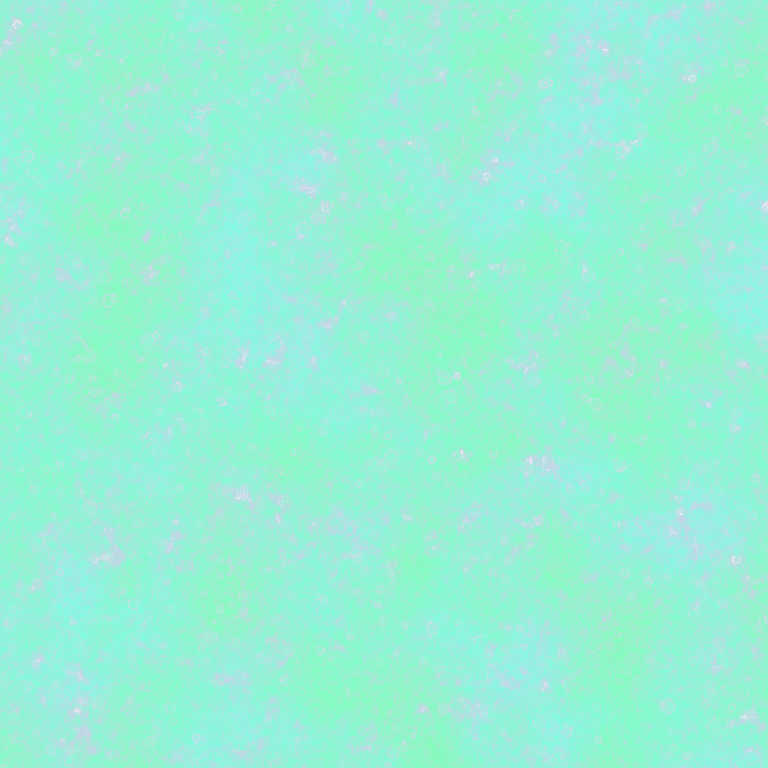
Write a three.js fragment shader that draws this texture.

```glsl
// Mint film with soft green and cyan clouds, ragged lilac stains and fine mottling.
// Layered gradient noise makes the clouds and stains; jittered grids scatter
// thin bubble rings and curved fibres, and noise contours add pale creases.
varying vec2 vUv;

const vec3 GREEN = vec3(0.52, 0.985, 0.74);
const vec3 CYAN = vec3(0.51, 0.98, 0.885);
const vec3 LILAC = vec3(0.79, 0.825, 0.91);
const vec3 PALE_PINK = vec3(0.97, 0.93, 0.95);
const float TAU = 6.28318;

vec2 hash2(vec2 p) {
  vec3 q = fract(p.xyx * vec3(0.1031, 0.1030, 0.0973));
  q += dot(q, q.yzx + 33.33);
  return fract((q.xx + q.yz) * q.zy);
}

float cornerSlope(vec2 cell, vec2 offset) {
  float angle = TAU * hash2(cell).x;
  return dot(vec2(cos(angle), sin(angle)), offset);
}

float gradientNoise(vec2 p) {
  vec2 i = floor(p), f = fract(p), e = vec2(1.0, 0.0);
  vec2 u = f * f * f * (f * (f * 6.0 - 15.0) + 10.0);
  float low = mix(cornerSlope(i, f), cornerSlope(i + e, f - e), u.x);
  float high = mix(cornerSlope(i + e.yx, f - e.yx), cornerSlope(i + 1.0, f - 1.0), u.x);
  return mix(low, high, u.y);
}

float fbm(vec2 p, float roughness) {
  float sum = 0.0, amplitude = 1.0;
  for (int i = 0; i < 4; i++) {
    sum += amplitude * gradientNoise(p);
    p = mat2(1.6, 1.2, -1.2, 1.6) * p + 17.3;
    amplitude *= roughness;
  }
  return sum;
}

// Soft line around zero distance
float stroke(float distance, float width) {
  return 1.0 - smoothstep(0.0, width, abs(distance));
}

// Uneven, partly broken bubble outlines with faint centres
float rings(vec2 uv, float cells, float radius, float width, float seed) {
  vec2 p = uv * cells, home = floor(p);
  float sum = 0.0;
  for (int y = -1; y <= 1; y++) {
    for (int x = -1; x <= 1; x++) {
      vec2 cell = home + vec2(x, y);
      vec2 style = hash2(cell + seed + 71.0);
      vec2 offset = (p - cell - hash2(cell + seed)) / cells;
      float size = radius * mix(0.5, 1.15, style.x);
      float wobble = gradientNoise(offset / size * 1.3 + cell * 3.7);
      float edge = length(offset) - size * (1.0 + 0.45 * wobble);
      float strength = (0.15 + 0.75 * pow(style.y, 3.0)) * (0.8 + wobble);
      float fill = 0.3 * (1.0 - smoothstep(-width, width, edge));
      sum += strength * (stroke(edge, width) + fill);
    }
  }
  return sum;
}

// Short bent hairs that taper towards both ends
float fibres(vec2 uv, float cells, float width, float seed) {
  vec2 p = uv * cells, home = floor(p);
  float sum = 0.0;
  for (int y = -1; y <= 1; y++) {
    for (int x = -1; x <= 1; x++) {
      vec2 cell = home + vec2(x, y);
      vec2 style = hash2(cell + seed + 29.0), shape = hash2(cell + seed + 53.0);
      vec2 offset = p - cell - hash2(cell + seed);
      float c = cos(TAU * style.x), s = sin(TAU * style.x);
      vec2 q = mat2(c, -s, s, c) * offset;
      float kink = 0.1 * gradientNoise(vec2(q.x * 6.0, cell.x + cell.y * 7.3));
      float bend = (shape.x - 0.5) * 1.6 * q.x * q.x + kink;
      float halfLength = mix(0.2, 0.7, shape.y);
      float taper = 1.0 - smoothstep(0.3 * halfLength, halfLength, abs(q.x));
      sum += style.y * style.y * taper * stroke((q.y - bend) / cells, width);
    }
  }
  return sum;
}

void main() {
  vec2 uv = vUv;
  vec2 warp = vec2(gradientNoise(uv * 24.0 + 4.0), gradientNoise(uv * 24.0 + 40.0));
  vec2 warped = uv + 0.02 * warp;

  // Broad colour clouds
  float cloud = smoothstep(-0.7, 0.7, fbm(uv * 4.6 + 8.0, 0.6));
  vec3 color = mix(GREEN, CYAN, cloud);

  // Ragged stains over fine mottling and upright grain
  float density = gradientNoise(uv * 8.0 + 61.0) + 0.5 * (cloud - 0.5);
  float mottle = fbm(uv * 55.0 + 90.0, 0.8);
  float blotch = fbm(warped * 24.0 + 12.0, 0.65) + 0.5 * density + 0.3 * mottle;
  float stain = smoothstep(0.1, 1.0, blotch);
  float grain = gradientNoise(uv * vec2(250.0, 140.0) + 33.0);
  float veil = 0.19 + 0.2 * density + 0.22 * mottle + 0.3 * grain + 0.55 * stain;
  color = mix(color, LILAC, clamp(veil, 0.0, 0.9));

  // Creases, rings and fibres, whitest where the stains are dense
  float glow = smoothstep(0.3, 1.0, blotch);
  float crease = glow * stroke(gradientNoise(warped * 42.0 + 5.0), 0.07);
  float bubbles = rings(uv, 24.0, 0.0076, 0.0018, 3.0) + rings(uv, 43.0, 0.0045, 0.0016, 111.0);
  float hairs = 0.5 * fibres(uv, 7.0, 0.0014, 17.0) + 0.7 * fibres(uv, 30.0, 0.0016, 203.0);
  float marks = 0.42 * crease + (bubbles + hairs) * (0.7 + 0.6 * glow);
  vec3 markColor = mix(LILAC, PALE_PINK, 0.3 + 0.7 * glow);
  color = mix(color, markColor, clamp(marks, 0.0, 0.95));

  gl_FragColor = vec4(color, 1.0);
}
```
